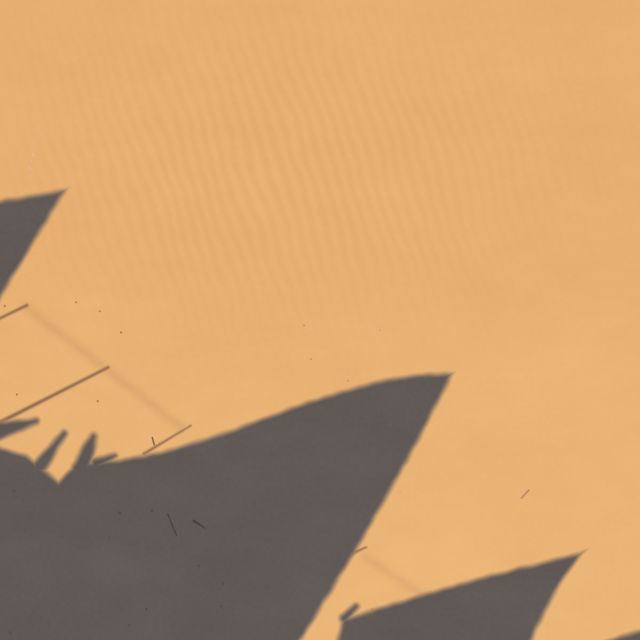
This texture is drawn by a Shadertoy shader. Its source:

```glsl
// Sunlit rippled sand crossed by soft pointed shadows, thin poles and scattered specks.

const vec3 SAND = vec3(0.90, 0.68, 0.44);
const vec3 PALE_SAND = vec3(0.94, 0.73, 0.49);
const vec3 SHADE = vec3(0.38, 0.35, 0.34);
const vec3 TWIG = vec3(0.25, 0.23, 0.24);

vec2 hash2(vec2 p) {
    vec3 q = fract(p.xyx * vec3(0.1031, 0.1030, 0.0973));
    q += dot(q, q.yzx + 33.33);
    return fract((q.xx + q.yz) * q.zy);
}

float cornerSlope(vec2 cell, vec2 corner, vec2 f) {
    return dot(hash2(cell + corner) * 2.0 - 1.0, f - corner);
}

float gradientNoise(vec2 p) {
    vec2 i = floor(p), f = fract(p);
    vec2 u = f * f * f * (f * (f * 6.0 - 15.0) + 10.0);
    float low = mix(cornerSlope(i, vec2(0, 0), f), cornerSlope(i, vec2(1, 0), f), u.x);
    float high = mix(cornerSlope(i, vec2(0, 1), f), cornerSlope(i, vec2(1, 1), f), u.x);
    return mix(low, high, u.y);
}

float fbm(vec2 p) {
    float sum = 0.0, weight = 0.55;
    for (int i = 0; i < 4; i++) {
        sum += weight * gradientNoise(p);
        p = mat2(1.6, 1.2, -1.2, 1.6) * p + 7.3;
        weight *= 0.5;
    }
    return sum;
}

// Pointed shape: curved roof running left from the tip, curved side running down.
float wedge(vec2 p, vec2 tip, vec3 roof, vec2 side) {
    vec2 d = tip - p;
    float top = tip.y - d.x * (roof.x + d.x * (roof.y + d.x * roof.z));
    float right = tip.x - d.y * (side.x + d.y * side.y);
    return max((p.y - top) * 0.96, (p.x - right) * 0.87);
}

// Segment whose radius changes from ra to rb.
float taper(vec2 p, vec2 a, vec2 b, float ra, float rb) {
    vec2 ab = b - a;
    float t = clamp(dot(p - a, ab) / dot(ab, ab), 0.0, 1.0);
    return length(p - a - ab * t) - mix(ra, rb, t);
}

float cover(float d, float blur) {
    float w = max(blur, 0.7 / iResolution.y);
    return 1.0 - smoothstep(-w, w, d);
}

// Large silhouettes together with the ragged fringe on the left.
float shadowDistance(vec2 p) {
    float d = wedge(p, vec2(0.706, 0.416), vec3(-0.016, 1.308, -1.495), vec2(0.50, 0.17));
    float notch = min(p.y - 0.322 + 0.824 * p.x, p.y - 0.247 - 0.97 * (p.x - 0.091));
    d = max(d, notch * 0.75);
    d = min(d, wedge(p, vec2(0.100, 0.702), vec3(0.17, 0.0, 0.0), vec2(0.60, 0.0)));
    float low = wedge(p, vec2(0.908, 0.135), vec3(0.23, 0.13, 0.0), vec2(0.75, -1.3));
    d = min(d, max(low, 0.528 + 0.25 * p.y - p.x));
    d = min(d, (p.y - 0.31 * (p.x - 0.955)) * 0.95);
    d = min(d, taper(p, vec2(0.062, 0.272), vec2(0.100, 0.322), 0.011, 0.004));
    d = min(d, taper(p, vec2(0.126, 0.268), vec2(0.146, 0.318), 0.014, 0.006));
    d = min(d, taper(p, vec2(0.150, 0.276), vec2(0.180, 0.288), 0.008, 0.003));
    d = min(d, taper(p, vec2(-0.01, 0.325), vec2(0.056, 0.342), 0.015, 0.004));
    return min(d, taper(p, vec2(0.538, 0.034), vec2(0.556, 0.052), 0.006, 0.004));
}

float poles(vec2 p) {
    float a = cover(taper(p, vec2(-0.02, 0.330), vec2(0.169, 0.426), 0.003, 0.002), 0.003);
    float b = cover(taper(p, vec2(-0.02, 0.493), vec2(0.042, 0.523), 0.002, 0.002), 0.003);
    float c = cover(taper(p, vec2(0.225, 0.291), vec2(0.298, 0.335), 0.002, 0.001), 0.003);
    float d = cover(taper(p, vec2(0.535, 0.128), vec2(0.572, 0.145), 0.003, 0.001), 0.003);
    return max(max(a, b), max(c, d));
}

// Sparse dots, one possible dot per grid cell.
float specks(vec2 p, float cells, float chance) {
    vec2 cell = floor(p * cells), f = fract(p * cells);
    vec2 center = 0.2 + 0.6 * hash2(cell + 3.7);
    float radius = mix(0.03, 0.07, hash2(cell + 9.1).x);
    return cover((length(f - center) - radius) / cells, 0.001) * step(hash2(cell).y, chance);
}

void mainImage(out vec4 fragColor, in vec2 fragCoord) {
    vec2 p = fragCoord / iResolution.xy;
    float drift = fbm(p * vec2(4.0, 6.0) + 2.0);
    float grain = gradientNoise(p * 150.0);

    // Sand tone and wind ripples
    float glow = smoothstep(0.75, 0.1, p.y) * 0.45 + 0.12;
    vec3 sand = mix(SAND, PALE_SAND, clamp(glow + drift * 0.6, 0.0, 1.0));
    float phase = 310.0 * p.x + 95.0 * p.y + 9.0 * fbm(p * 7.0);
    float patchMask = exp(-dot((p - vec2(0.43, 0.74)) * vec2(2.8, 5.0), (p - vec2(0.43, 0.74)) * vec2(2.8, 5.0)));
    sand += 0.010 * sin(phase) * patchMask + 0.008 * grain;
    sand += 0.016 * fbm(p * vec2(14.0, 32.0));
    sand *= 1.0 - 0.07 * cover(taper(p, vec2(0.04, 0.52), vec2(0.28, 0.335), 0.005, 0.005), 0.011);
    sand *= 1.0 - 0.06 * cover(taper(p, vec2(0.57, 0.13), vec2(0.66, 0.07), 0.005, 0.005), 0.010);

    // Shadows with a warm penumbra
    float ragged = 0.003 * gradientNoise(p * 45.0);
    float shadow = cover(shadowDistance(p) + ragged, 0.0065);
    vec3 shade = SHADE + 0.035 * fbm(p * vec2(7.0, 13.0)) + 0.012 * grain;
    vec3 color = mix(sand, shade, shadow);
    color = mix(color, vec3(0.50, 0.37, 0.29), poles(p) * (1.0 - shadow) * 0.85);

    // Twigs and debris
    float twig = cover(taper(p, vec2(0.262, 0.197), vec2(0.276, 0.163), 0.001, 0.001), 0.0015);
    twig = max(twig, cover(taper(p, vec2(0.303, 0.186), vec2(0.320, 0.175), 0.002, 0.001), 0.0015));
    twig = max(twig, cover(taper(p, vec2(0.238, 0.316), vec2(0.241, 0.305), 0.001, 0.001), 0.0015));
    twig = max(twig, 0.5 * cover(taper(p, vec2(0.815, 0.222), vec2(0.826, 0.234), 0.001, 0.001), 0.002));
    float litter = specks(p, 28.0, 0.09) * smoothstep(0.62, 0.50, p.y) * smoothstep(0.75, 0.3, p.x);
    color = mix(color, TWIG, max(twig * 0.8, litter * 0.4));
    float pebbles = cover(taper(p, vec2(0.046, 0.738), vec2(0.058, 0.778), 0.002, 0.001), 0.002);
    color = mix(color, vec3(0.88, 0.73, 0.61), pebbles * smoothstep(-0.1, 0.3, grain));

    fragColor = vec4(clamp(color, 0.0, 1.0), 1.0);
}
```
